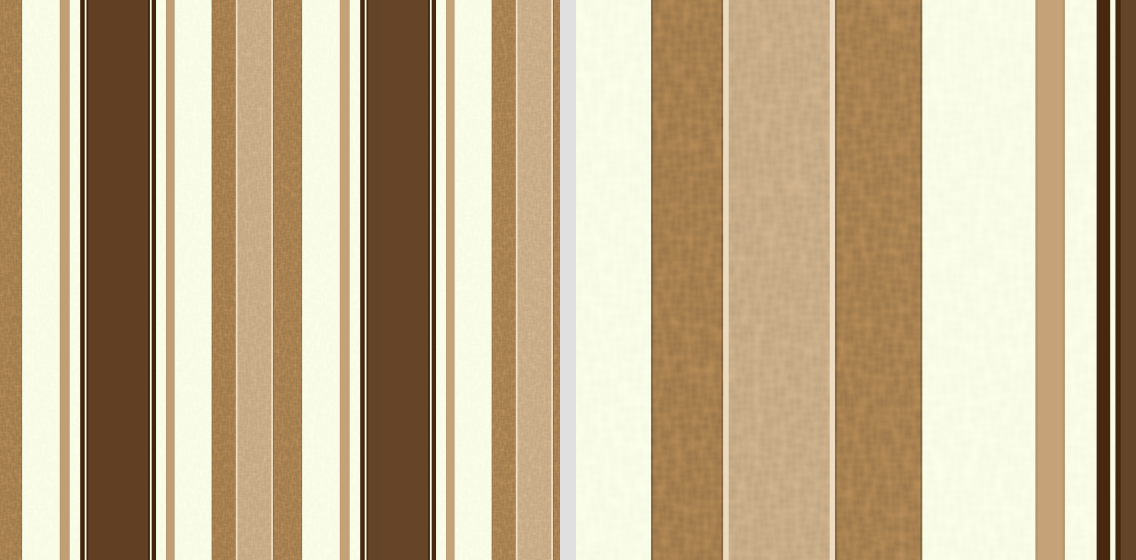
Left: the whole. Right: its middle third, enlarged.
This pattern is drawn by a Shadertoy shader. Its source:

```glsl
#define REPEATS 2.0
#define UNITS 384.0
#define ORIGIN 56.0
#define GRAIN 0.20
#define DRIFT 0.010
#define CREAM vec3(0.975, 0.990, 0.905)
#define TAN vec3(0.665, 0.510, 0.320)
#define BEIGE vec3(0.790, 0.680, 0.535)
#define RIBBON vec3(0.765, 0.630, 0.465)
#define BROWN vec3(0.385, 0.257, 0.147)
#define UMBER vec3(0.265, 0.145, 0.050)
#define PIPING vec3(0.930, 0.865, 0.760)

const float TAU = 6.2831853;

vec2 hash2(vec2 p) {
    vec3 q = fract(p.xyx * vec3(0.1031, 0.1030, 0.0973));
    q += dot(q, q.yzx + 33.33);
    return fract((q.xx + q.yz) * q.zy);
}

// Distance to the nearest cell point; wraps over the unit square
float cellular(vec2 uv, vec2 cells) {
    vec2 p = uv * cells, id = floor(p), f = p - id;
    float nearest = 4.0;
    for (int y = -1; y <= 1; y++)
        for (int x = -1; x <= 1; x++) {
            vec2 o = vec2(x, y);
            vec2 d = o + hash2(mod(id + o, cells)) - f;
            nearest = min(nearest, dot(d, d));
        }
    return sqrt(nearest);
}

// Linen grain: crossed threads, roughly centred on zero
float weave(vec2 uv) {
    float warp = cellular(uv, vec2(256.0, 72.0));
    float weft = cellular(uv.yx + 0.37, vec2(256.0, 96.0));
    return 0.55 * warp + 0.45 * weft - 0.46;
}

// Exact share of a pixel of width w covered by the stripe from a to b
float stripe(float u, float a, float b, float w) {
    return max(min(u + 0.5 * w, b) - max(u - 0.5 * w, a), 0.0) / w;
}

// Stripe with a thin rim of a second colour
void rimmed(inout vec3 col, float u, float a, float b, float w, vec3 fill, vec3 rim) {
    col = mix(col, rim, stripe(u, a, b, w));
    col = mix(col, fill, stripe(u, a + 1.0, b - 1.0, w));
}

void mainImage(out vec4 fragColor, in vec2 fragCoord) {
    vec2 uv = fragCoord / iResolution.xy;
    float u = mod(uv.x * REPEATS * UNITS - ORIGIN, UNITS);
    float w = REPEATS * UNITS / iResolution.x;
    vec3 col = CREAM;

    // Narrow ribbons on either side of the dark stripe
    rimmed(col, u, 26.0, 39.5, w, RIBBON, RIBBON * 0.92);
    rimmed(col, u, 171.7, 183.4, w, RIBBON, RIBBON * 0.92);

    // Dark stripe with umber borders and inset cream lines
    col = mix(col, UMBER, stripe(u, 54.0, 158.0, w));
    col = mix(col, BROWN, stripe(u, 65.0, 147.0, w));
    col = mix(col, CREAM, stripe(u, 60.2, 62.6, w));
    col = mix(col, CREAM, stripe(u, 149.6, 152.0, w));

    // Woven tan pair around a piped beige centre
    rimmed(col, u, 234.3, 267.4, w, TAN, TAN * 0.82);
    rimmed(col, u, 318.4, 358.3, w, TAN, TAN * 0.82);
    col = mix(col, PIPING, stripe(u, 267.4, 318.4, w));
    col = mix(col, BEIGE, stripe(u, 269.8, 316.0, w));

    // Cloth grain, strongest on the tan, faint on the cream
    float tanArea = stripe(u, 234.3, 267.4, w) + stripe(u, 318.4, 358.3, w);
    float beigeArea = stripe(u, 269.8, 316.0, w);
    float creamArea = smoothstep(0.85, 0.97, col.g);
    float strength = tanArea + 0.6 * beigeArea + 0.14 * creamArea;
    col *= 1.0 + GRAIN * strength * weave(uv);

    // Slow change of tone across the cloth
    col -= DRIFT * sin(TAU * uv.x) * (1.0 - creamArea);

    fragColor = vec4(clamp(col, 0.0, 1.0), 1.0);
}
```
